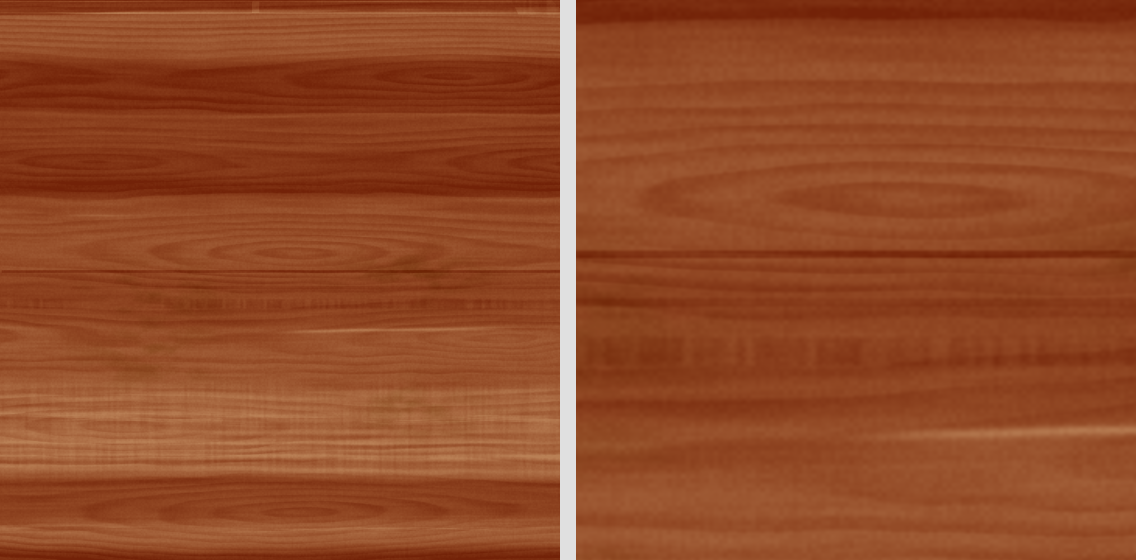
Left: the whole. Right: its middle third, enlarged.
Write a Shadertoy shader that draws this texture.

```glsl
float hash(vec2 p) {
    vec3 q = fract(vec3(p.xyx) * 0.1031);
    q += dot(q, q.yzx + 33.33);
    return fract((q.x + q.y) * q.z);
}

float noise(vec2 p) {
    vec2 i = floor(p), f = fract(p);
    f = f * f * (3.0 - 2.0 * f);
    return mix(mix(hash(i), hash(i + vec2(1, 0)), f.x),
               mix(hash(i + vec2(0, 1)), hash(i + vec2(1, 1)), f.x), f.y);
}

float fbm(vec2 p) {
    float sum = 0.0, amp = 0.5;
    for (int i = 0; i < 4; i++) {
        sum += amp * noise(p);
        p = p * 2.03 + 17.3;
        amp *= 0.5;
    }
    return sum;
}

float band(float v, float lo, float hi, float soft) {
    return smoothstep(lo - soft, lo + soft, v) * (1.0 - smoothstep(hi - soft, hi + soft, v));
}

// Thin horizontal streak that fades out at both ends
float streak(vec2 p, float y, float width, float x0, float x1) {
    float d = (p.y - y) / width;
    return exp(-d * d) * band(p.x, x0, x1, 0.07);
}

// Distance to the nearest long growth-ring core, smoothly blended
float ringField(vec2 p) {
    float sum = 0.0;
    for (int i = 0; i < 6; i++) {
        float row = float(i);
        float period = 0.85 + 0.3 * hash(vec2(row, 4.0));
        float centre = 0.53 + 0.37 * (row - 2.0);
        float dx = sin(3.14159 * (p.x - centre) / period) * period / 3.14159;
        float dy = p.y - 0.14 - 0.155 * row;
        sum += exp(-60.0 * length(vec2(dx * 0.13, dy)));
    }
    return -log(sum) / 60.0;
}

// Broad light and dark layers, y measured from the top
float layers(float y) {
    float tone = 0.61;
    tone -= 0.36 * band(y, -0.1, 0.022, 0.003);
    tone += 0.11 * band(y, 0.025, 0.085, 0.014);
    tone -= 0.40 * band(y, 0.11, 0.205, 0.012);
    tone -= 0.20 * band(y, 0.205, 0.262, 0.01);
    tone -= 0.34 * band(y, 0.266, 0.355, 0.011);
    tone -= 0.16 * band(y, 0.325, 0.353, 0.014);
    tone -= 0.12 * band(y, 0.485, 0.58, 0.012);
    tone += 0.06 * band(y, 0.59, 0.68, 0.01);
    tone += 0.27 * band(y, 0.685, 0.848, 0.014);
    tone -= 0.16 * band(y, 0.855, 0.925, 0.01);
    tone -= 0.12 * band(y, 0.852, 0.868, 0.006);
    tone += 0.14 * band(y, 0.935, 0.972, 0.012);
    return tone - 0.48 * band(y, 0.985, 1.1, 0.012);
}

void mainImage(out vec4 fragColor, in vec2 fragCoord) {
    vec2 uv = fragCoord / iResolution.xy;
    vec2 p = vec2(uv.x, 1.0 - uv.y);
    float sway = fbm(vec2(p.x * 2.5, p.y * 6.0)) - 0.47;
    vec2 q = vec2(p.x, p.y + 0.022 * sway);
    float tone = layers(q.y);
    float pale = band(q.y, 0.685, 0.848, 0.015);

    // Growth rings, dark on one edge
    float phase = ringField(q) * 88.0 + 1.6 * sway + 0.25 * noise(p * vec2(14.0, 60.0));
    float ring = fract(phase);
    ring = smoothstep(0.2, 0.78, ring) * (1.0 - smoothstep(0.8, 1.0, ring));
    tone -= ring * (0.07 + 0.13 * noise(vec2(p.x * 3.0, p.y * 40.0)));

    // Fibres, cloudy stain and fine grain
    tone += 0.15 * (fbm(vec2(q.x * 2.0, q.y * 75.0)) - 0.47);
    tone += 0.10 * (noise(vec2(p.x * 14.0, q.y * 260.0)) - 0.5);
    tone += 0.10 * (fbm(p * vec2(5.0, 13.0) + 8.0) - 0.47);
    tone += 0.09 * (noise(p * 360.0) - 0.5);
    tone += pale * 0.32 * (noise(vec2(q.x * 1.5, q.y * 130.0)) - 0.5);

    // Fine vertical ticks across the fibres
    float ticks = noise(vec2(p.x * 190.0, p.y * 16.0)) - 0.5;
    tone += ticks * (0.025 + 0.09 * pale);
    float tickBand = band(p.y, 0.534, 0.551, 0.002);
    tone -= tickBand * (0.09 - 0.18 * ticks) * smoothstep(0.2, 0.6, noise(p * vec2(5.0, 2.0)));

    // Pale streaks
    tone += 0.38 * streak(q, 0.589 - 0.006 * (p.x - 0.6), 0.0035, 0.5, 0.88);
    tone += 0.16 * streak(q, 0.587, 0.003, -0.2, 0.05);
    tone += 0.27 * streak(q, 0.388, 0.0022, 0.14, 0.22);
    tone += 0.18 * streak(q, 0.207, 0.004, -0.2, 1.2);
    tone += 0.22 * streak(q, 0.789, 0.003, -0.2, 1.2);
    tone += 0.24 * streak(q, 0.811, 0.003, -0.2, 1.2);
    float flecks = smoothstep(0.4, 0.7, fbm(p * vec2(9.0, 160.0)));
    tone += 0.25 * flecks * (streak(q, 0.746, 0.01, -0.2, 1.2) + streak(q, 0.945, 0.008, -0.2, 1.2));

    // Seams, and the chipped upper edge
    tone -= 0.33 * band(p.y, 0.4825, 0.487, 0.0012) * band(p.x, 0.003, 1.1, 0.001);
    tone -= 0.15 * band(p.y, 0.511, 0.516, 0.0015) * band(p.x, 0.13, 1.1, 0.01)
          * (0.3 + noise(vec2(p.x * 12.0, 3.0)));
    float worn = noise(vec2(p.x * 6.0, 7.0));
    tone += 0.5 * worn * (band(p.y, 0.002, 0.004, 0.001) + band(p.y, 0.022, 0.0245, 0.001));
    tone += 0.22 * band(p.x, 0.45, 0.463, 0.001) * band(p.y, 0.003, 0.023, 0.001);
    float chip = band(p.x, 0.913 + 0.5 * p.y, 0.985 + p.y, 0.0015) * band(p.y, -0.1, 0.026, 0.001);
    tone += chip * (0.25 * band(p.y, 0.013, 0.1, 0.001) + 0.2 * ticks);

    // Brown smudges
    float smudge = 0.0;
    for (int i = 0; i < 4; i++) {
        float k = float(i);
        vec2 d = (p - vec2(0.28 + 0.46 * mod(k, 2.0), 0.64 - 0.24 * k + 0.09 * k * k)) / vec2(0.12, 0.05);
        smudge += exp(-dot(d, d));
    }
    smudge *= smoothstep(0.35, 0.7, fbm(p * vec2(22.0, 45.0)));
    tone -= 0.17 * smudge;

    // Wood colours from deep red-brown to tan
    tone = clamp(tone, 0.0, 1.15);
    vec3 deep = vec3(0.45, 0.135, 0.03), russet = vec3(0.57, 0.28, 0.14), tan_ = vec3(0.69, 0.45, 0.29);
    vec3 wood = tone < 0.5 ? mix(deep, russet, tone * 2.0) : mix(russet, tan_, tone * 2.0 - 1.0);
    wood += smudge * vec3(-0.02, 0.012, -0.01);
    fragColor = vec4(wood, 1.0);
}
```
